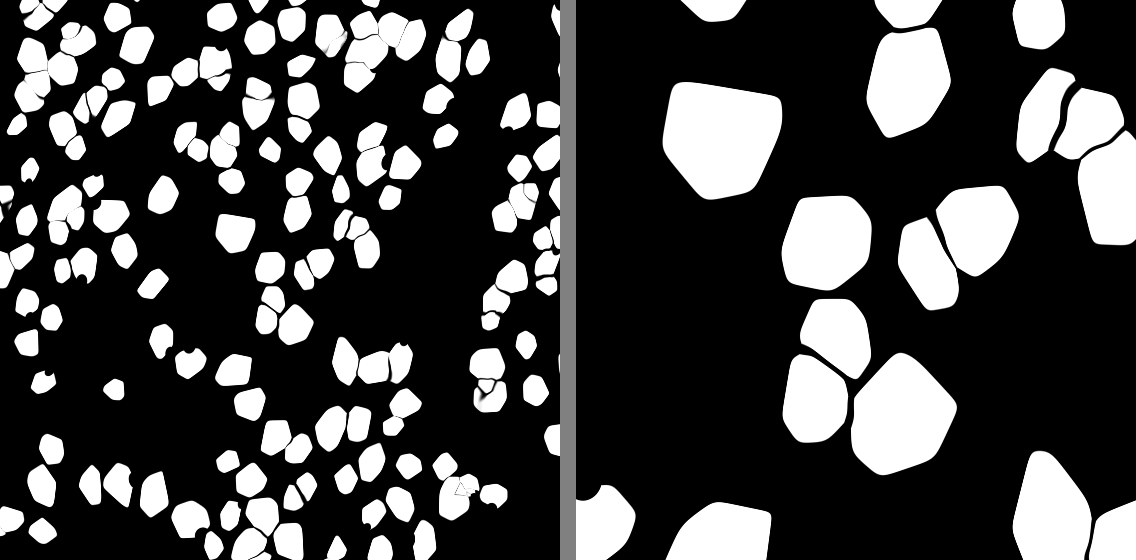
Left: the whole. Right: its middle third, enlarged.
Give the GLSL for this pattern, as a WebGL 2 fragment shader.

```glsl
#version 300 es
precision highp float;
// Scattered white angular grains on black, loosely clustered, with thin seams where they touch.

uniform vec2 u_resolution;
out vec4 fragColor;

const vec3 BACKGROUND = vec3(0.0);
const vec3 GRAIN = vec3(1.0);

// Lengths below are in cells; the canvas is CELLS cells high.
const float CELLS = 16.0;
const float JITTER = 0.9;                       // freedom of a grain inside its cell
const vec2 OCCUPANCY = vec2(0.30, 0.96);        // chance of a grain in voids and in clusters
const float CLUSTER_SCALE = 0.38;               // frequency of the clusters
const vec2 SIZE = vec2(0.28, 0.50);             // smallest and largest mean radius
const vec2 ASPECT = vec2(1.0, 1.65);            // length over width
const vec2 TILT = vec2(-0.35, 0.95);            // lean of the long axis from vertical, radians
const int SIDES = 7;
const vec2 SIDE_OFFSET = vec2(0.80, 1.23);      // range of side distances, relative to radius
const float SIDE_SWING = 0.55;                  // irregularity of the side directions
const float CORNER_POWER = 15.0;                // higher gives sharper corners
const float NOTCH_CHANCE = 0.2;
const float NOTCH_RADIUS = 0.45;
const vec2 SEAM = vec2(-0.03, 0.085);           // seam width range; negative lets grains merge
const float SEAM_SCALE = 2.0;
const float TAU = 6.2831853;

float hash(vec2 p) {
    return fract(sin(dot(p, vec2(127.1, 311.7))) * 43758.5453);
}

// Independent random value number k of one grain
float grainRandom(vec2 id, float k) {
    return hash(id + k * vec2(17.3, 5.1));
}

float valueNoise(vec2 p) {
    vec2 i = floor(p);
    vec2 f = smoothstep(0.0, 1.0, p - i);
    return mix(mix(hash(i), hash(i + vec2(1, 0)), f.x),
               mix(hash(i + vec2(0, 1)), hash(i + vec2(1, 1)), f.x), f.y);
}

bool isOccupied(vec2 id) {
    float density = smoothstep(0.15, 0.85, valueNoise(id * CLUSTER_SCALE + 40.5));
    return grainRandom(id, 1.0) < mix(OCCUPANCY.x, OCCUPANCY.y, density);
}

// Approximate signed distance to one irregular, slightly rounded polygon
float grainDistance(vec2 p, vec2 id) {
    float radius = mix(SIZE.x, SIZE.y, grainRandom(id, 2.0));
    float stretch = sqrt(mix(ASPECT.x, ASPECT.y, grainRandom(id, 3.0)));
    float tilt = mix(TILT.x, TILT.y, grainRandom(id, 4.0));
    float c = cos(tilt), s = sin(tilt);
    vec2 q = vec2(c * p.x - s * p.y, s * p.x + c * p.y);
    q *= vec2(stretch, 1.0 / stretch) / radius;

    // Soft maximum over the sides
    float total = 0.0;
    for (int i = 0; i < SIDES; i++) {
        float k = float(i);
        float swing = SIDE_SWING * (grainRandom(id, 10.0 + k) - 0.5);
        float angle = TAU * (k + swing) / float(SIDES);
        float offset = mix(SIDE_OFFSET.x, SIDE_OFFSET.y, grainRandom(id, 20.0 + k));
        float reach = max(dot(q, vec2(cos(angle), sin(angle))) / offset, 0.0);
        total += pow(reach, CORNER_POWER);
    }
    float d = pow(total, 1.0 / CORNER_POWER) - 1.0;

    // A few grains have a bite out of their rim
    if (grainRandom(id, 5.0) < NOTCH_CHANCE) {
        float angle = TAU * grainRandom(id, 6.0);
        vec2 center = 1.15 * vec2(cos(angle), sin(angle));
        d = max(d, NOTCH_RADIUS - length(q - center));
    }
    return d * radius;
}

void main() {
    vec2 p = gl_FragCoord.xy / u_resolution.y * CELLS;
    vec2 home = floor(p);

    // Nearest and second nearest grain
    float nearest = 4.0, second = 4.0;
    for (int y = -1; y <= 1; y++) {
        for (int x = -1; x <= 1; x++) {
            vec2 id = home + vec2(x, y);
            if (!isOccupied(id)) continue;
            vec2 jitter = vec2(grainRandom(id, 7.0), grainRandom(id, 8.0)) - 0.5;
            float d = grainDistance(p - id - 0.5 - JITTER * jitter, id);
            second = min(second, max(nearest, d));
            nearest = min(nearest, d);
        }
    }

    // Broken seam along the line of equal distance
    float seamWidth = mix(SEAM.x, SEAM.y, valueNoise(p * SEAM_SCALE));
    float shape = max(nearest, 0.5 * (seamWidth - (second - nearest)));

    float edge = 0.6 * CELLS / u_resolution.y;
    float coverage = 1.0 - smoothstep(-edge, edge, shape);
    fragColor = vec4(mix(BACKGROUND, GRAIN, coverage), 1.0);
}
```
